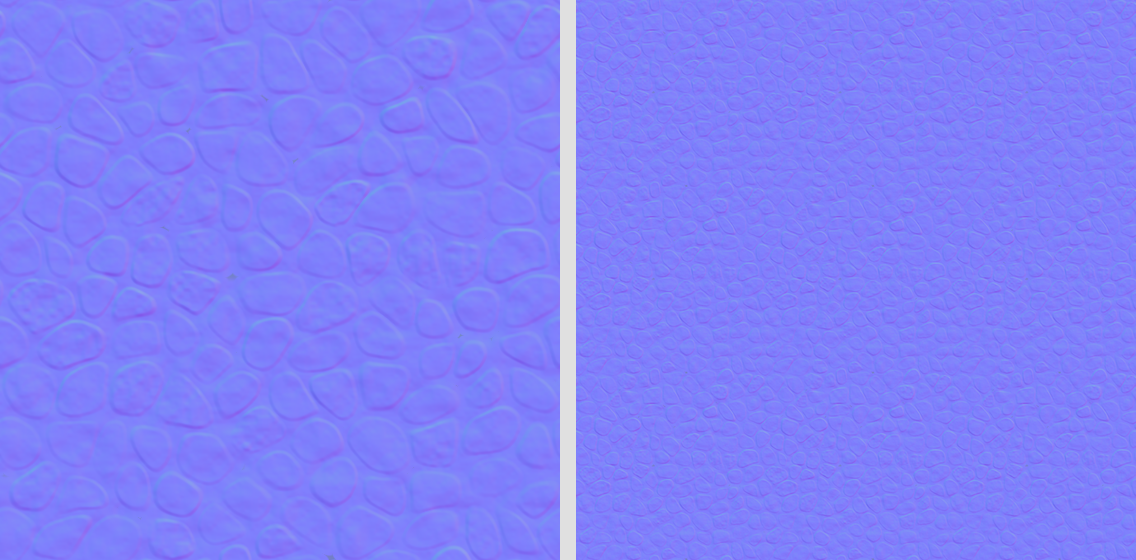
Left: one tile. Right: repeated 3 by 3.
Give the GLSL for this texture map, as a Shadertoy shader.

```glsl
// Tangent-space normal map of rounded cobblestones that tiles seamlessly.
// Wrapped cellular noise gives stones with rounded corners; a height field
// of bevels, domes and grain is differentiated into normal colours.

const float TAU = 6.2831853;
const vec2 STONES = vec2(11.0, 12.0);   // stones per tile, even row count
const float ROUNDING = 9.0;             // higher gives sharper corners
const float BEVEL = 0.09;               // width of the stone rim in cells
const float SAMPLE_STEP = 0.0017;       // softness of the slopes

// Two random values per cell, repeating with the period.
vec2 hash2(vec2 cell, vec2 period, float seed) {
    vec2 c = mod(cell, period) + seed;
    vec3 q = fract(c.xyx * vec3(0.1031, 0.1030, 0.0973));
    q += dot(q, q.yzx + 33.33);
    return fract((q.xx + q.yz) * q.zy);
}

// Value noise in -1..1 that wraps after one tile.
float tileNoise(vec2 uv, float freq, float seed) {
    vec2 p = uv * freq;
    vec2 i = floor(p);
    vec2 f = p - i;
    vec2 s = f * f * f * (f * (f * 6.0 - 15.0) + 10.0);
    vec2 period = vec2(freq);
    float a = hash2(i, period, seed).x;
    float b = hash2(i + vec2(1, 0), period, seed).x;
    float c = hash2(i + vec2(0, 1), period, seed).x;
    float d = hash2(i + vec2(1, 1), period, seed).x;
    return 2.0 * mix(mix(a, b, s.x), mix(c, d, s.x), s.y) - 1.0;
}

// Layered sines bend the cell borders.
vec2 warp(vec2 uv) {
    vec2 broad = sin(TAU * (3.0 * uv.yx + vec2(2, -1) * uv.xy) + vec2(0.7, 2.1));
    vec2 fine = sin(TAU * (8.0 * uv.yx + vec2(-5, 4) * uv.xy) + vec2(4.0, 1.3));
    return uv + 0.01 * broad + 0.0035 * fine;
}

// Jittered cell centres with alternate rows staggered.
vec2 stoneCentre(vec2 cell) {
    float stagger = 0.4 * mod(cell.y, 2.0) - 0.2;
    return cell + vec2(0.5 + stagger, 0.5) + 0.72 * (hash2(cell, STONES, 3.0) - 0.5);
}

// x: rounded distance to the stone border in cells, yz: traits of the stone.
vec3 stoneField(vec2 uv) {
    vec2 p = warp(uv) * STONES;
    vec2 base = floor(p);
    vec2 home = base;
    float nearest = 1e3;
    for (int y = -1; y <= 1; y++)
    for (int x = -1; x <= 1; x++) {
        vec2 cell = base + vec2(x, y);
        vec2 r = stoneCentre(cell) - p;
        if (dot(r, r) < nearest) {
            nearest = dot(r, r);
            home = cell;
        }
    }
    vec2 centre = stoneCentre(home);
    float sum = 0.0;
    for (int y = -2; y <= 2; y++)
    for (int x = -2; x <= 2; x++) {
        if (x == 0 && y == 0) continue;
        vec2 other = stoneCentre(home + vec2(x, y));
        float border = dot(0.5 * (centre + other) - p, normalize(other - centre));
        sum += exp(-ROUNDING * border);
    }
    return vec3(-log(sum) / ROUNDING, hash2(home, STONES, 47.0));
}

float height(vec2 uv) {
    vec3 stone = stoneField(uv);
    float edge = stone.x + 0.018 * tileNoise(uv, 34.0, 11.0);
    float gap = mix(-0.02, 0.025, stone.z);
    float body = smoothstep(gap, gap + BEVEL, edge);
    float lip = body * (1.0 - smoothstep(gap + BEVEL, gap + 2.2 * BEVEL, edge));
    float relief = mix(0.00032, 0.0007, stone.y) * (1.0 + 0.45 * tileNoise(uv, 18.0, 5.0));
    float dome = 0.0008 * smoothstep(gap, 0.55, edge);

    // A few stones are rough; all surfaces undulate and carry light grain.
    float rough = body * smoothstep(0.6, 1.0, fract(stone.y * 7.0 + stone.z * 3.0));
    float grain = 0.00036 * rough * tileNoise(uv, 84.0, 19.0)
                + 0.00008 * tileNoise(uv, 120.0, 23.0);
    float swell = 0.0008 * tileNoise(uv, 24.0, 31.0) + 0.00038 * tileNoise(uv, 46.0, 37.0);
    return relief * (body + 0.25 * lip) + dome + grain + swell;
}

vec2 surfaceSlope(vec2 uv, float e) {
    vec2 dx = vec2(e, 0.0);
    vec2 dy = vec2(0.0, e);
    return vec2(height(uv - dx) - height(uv + dx),
                height(uv - dy) - height(uv + dy)) / (2.0 * e);
}

// Small dark pits at rare corners where three stones meet.
float pitMask(vec2 uv) {
    float corner = smoothstep(0.085, 0.12, -stoneField(uv).x);
    return corner * smoothstep(0.1, 0.6, tileNoise(uv, 17.0, 59.0));
}

void mainImage(out vec4 fragColor, in vec2 fragCoord) {
    vec2 uv = fragCoord / iResolution.xy;
    vec2 slope = surfaceSlope(uv, SAMPLE_STEP) * vec2(0.75, 1.25);
    vec3 color = vec3(0.5 + 0.5 * slope, 0.993 - 0.24 * length(slope));
    color -= pitMask(uv) * vec3(0.05, 0.0, 0.22);
    fragColor = vec4(clamp(color, 0.0, 1.0), 1.0);
}
```
